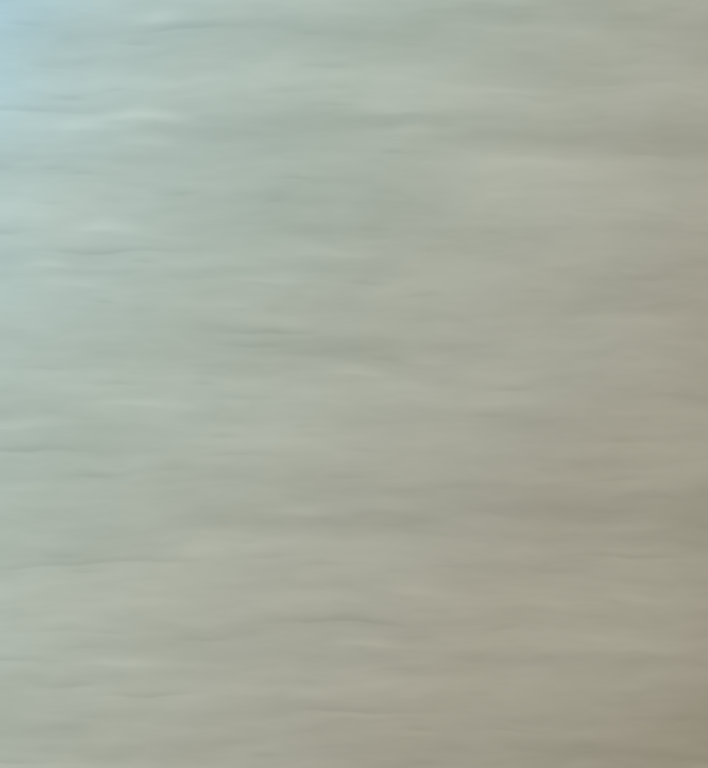
Write a Shadertoy shader that draws this texture.

```glsl
// Pale, softly lit wood: a diagonal cool-to-warm light gradient, broad
// horizontal grain bands from stretched noise, a feathery mottle, and
// slender dark creases and pale flecks scattered one per cell.

float hash(vec2 p) {
    p = fract(p * vec2(0.1731, 0.2317));
    p += dot(p, p.yx + 31.37);
    return fract((p.x + p.y) * p.x * 7.13);
}

float valueNoise(vec2 p) {
    vec2 cell = floor(p), f = fract(p);
    f = f * f * f * (f * (f * 6.0 - 15.0) + 10.0);
    float low = mix(hash(cell), hash(cell + vec2(1, 0)), f.x);
    float high = mix(hash(cell + vec2(0, 1)), hash(cell + vec2(1, 1)), f.x);
    return mix(low, high, f.y) * 2.0 - 1.0;
}

// Layered noise; each octave is turned slightly to hide the lattice.
float layeredNoise(vec2 p) {
    float sum = 0.0, weight = 0.55;
    for (int i = 0; i < 4; i++) {
        sum += weight * valueNoise(p);
        p = mat2(0.998, 0.06, -0.06, 0.998) * p * 1.9 + vec2(17.3, 9.1);
        weight *= 0.55;
    }
    return sum;
}

// Gentle undulation of the grain, from layered sines.
float grainWave(vec2 p) {
    return 0.0025 * sin(p.x * 7.0 + p.y * 9.0)
         + 0.0015 * sin(p.x * 19.0 - p.y * 23.0 + 1.7)
         + 0.0010 * sin(p.x * 53.0 + p.y * 31.0);
}

// Scattered tapered strokes: crisp on the lower side, soft on the upper.
float strokes(vec2 p, vec2 cellSize, float thickness, float density, float seed) {
    vec2 home = floor(p / cellSize);
    float sum = 0.0;
    for (int j = -1; j <= 1; j++)
    for (int i = -1; i <= 1; i++) {
        vec2 cell = home + vec2(i, j);
        vec2 key = cell + seed;
        vec2 offset = vec2(hash(key + 3.1), hash(key + 8.7));
        vec2 d = p - (cell + offset) * cellSize;
        d.y += d.x * (hash(key + 5.3) - 0.35) * 0.06;
        float along = d.x / (cellSize.x * mix(0.2, 0.5, hash(key + 1.9)));
        float across = d.y / (thickness * (d.y > 0.0 ? 2.2 : 0.8));
        float present = step(hash(key + 12.4), density);
        sum += present * exp(-along * along * 2.0 - across * across);
    }
    return sum;
}

// Light falling from the upper left, t = 0, to the lower right, t = 1.
vec3 lightGradient(float t) {
    const vec3 skyGlow = vec3(0.69, 0.82, 0.86);
    const vec3 coolPale = vec3(0.69, 0.765, 0.745);
    const vec3 greenGrey = vec3(0.670, 0.714, 0.668);
    const vec3 stoneGrey = vec3(0.650, 0.661, 0.608);
    const vec3 warmGrey = vec3(0.624, 0.612, 0.552);
    const vec3 umber = vec3(0.585, 0.555, 0.480);
    vec3 color = mix(skyGlow, coolPale, smoothstep(-0.06, 0.15, t));
    color = mix(color, greenGrey, clamp((t - 0.13) / 0.20, 0.0, 1.0));
    color = mix(color, stoneGrey, clamp((t - 0.33) / 0.21, 0.0, 1.0));
    color = mix(color, warmGrey, clamp((t - 0.54) / 0.20, 0.0, 1.0));
    return mix(color, umber, smoothstep(0.78, 1.08, t));
}

void mainImage(out vec4 fragColor, in vec2 fragCoord) {
    vec2 uv = fragCoord / iResolution.xy;
    vec2 p = fragCoord / iResolution.y;
    vec2 grain = p + vec2(0.0, grainWave(p));
    grain.y += 0.006 * layeredNoise(p * vec2(7.0, 16.0) + 40.0);

    // Base light, with slight drifting of its edges
    float t = 0.55 * uv.x + 0.45 * (1.0 - uv.y);
    t += 0.04 * layeredNoise(grain * vec2(2.5, 8.0) + 70.0);
    vec3 color = lightGradient(t);

    // Broad bands, finer streaks, feathery mottle and faint fibres
    float bands = layeredNoise(grain * vec2(2.6, 18.0) + 5.0);
    float streaks = layeredNoise(grain * vec2(6.0, 50.0) + 23.0);
    float mottle = layeredNoise(grain * vec2(22.0, 65.0) + 91.0);
    float fibres = valueNoise(grain * vec2(45.0, 170.0) + 61.0);
    float shade = 0.040 * bands + 0.015 * streaks + 0.008 * mottle + 0.003 * fibres;

    // Creases and flecks, fainter towards the right
    float clarity = mix(1.0, 0.6, smoothstep(0.2, 0.9, uv.x));
    float creases = strokes(grain, vec2(0.36, 0.075), 0.0028, 0.45, 11.0);
    float ticks = strokes(grain, vec2(0.10, 0.040), 0.0024, 0.35, 37.0);
    float flecks = strokes(grain, vec2(0.18, 0.070), 0.0048, 0.40, 53.0);
    shade += clarity * (0.030 * flecks - 0.036 * creases - 0.020 * ticks);

    color += shade * vec3(1.0, 0.99, 0.95);
    fragColor = vec4(clamp(color, 0.0, 1.0), 1.0);
}
```
